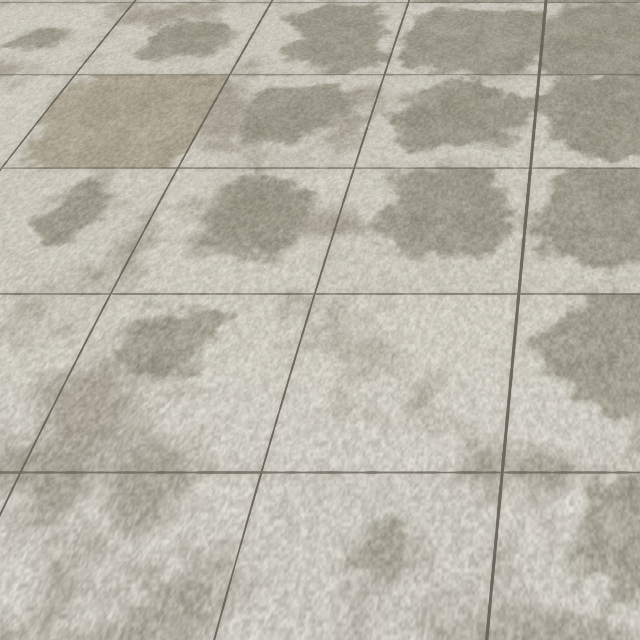
A three.js fragment shader for this texture:

```glsl
// Pale stone paving seen in perspective, with dark joints and damp stains.
// Canvas points are projected to slab coordinates (column, row); grain, stains
// and joints are then built per slab from value noise and distances.
varying vec2 vUv;

const vec3 STONE = vec3(0.795, 0.782, 0.740);
const vec3 STONE_NEAR = vec3(0.800, 0.788, 0.758);
const vec3 DAMP = vec3(0.600, 0.588, 0.528);
const vec3 DAMP_WARM = vec3(0.665, 0.635, 0.565);
const vec3 JOINT = vec3(0.400, 0.380, 0.335);

const float HORIZON = 1.8724;
const float ROW_STEP = 0.13007;
const float ROW_START = 0.62086;

float hash(vec2 p) {
  vec3 q = fract(vec3(p.xyx) * 0.1031);
  q += dot(q, q.yzx + 33.33);
  return fract((q.x + q.y) * q.z);
}

float noise(vec2 p) {
  vec2 i = floor(p), f = fract(p);
  f = f * f * (3.0 - 2.0 * f);
  return mix(mix(hash(i), hash(i + vec2(1.0, 0.0)), f.x),
             mix(hash(i + vec2(0.0, 1.0)), hash(i + 1.0), f.x), f.y);
}

float fbm(vec2 p) {
  float sum = 0.0, amp = 0.533;
  for (int i = 0; i < 4; i++) {
    sum += amp * noise(p);
    p = p * 2.07 + 19.3;
    amp *= 0.5;
  }
  return sum;
}

// Slab width on the canvas at a given distance below the top edge
float slabWidth(float down) {
  return 0.2137 + 0.2122 * down + 0.031 * down * (1.0 - down);
}

float sameSlab(vec2 id, vec2 target) {
  return 1.0 - step(0.5, distance(id, target));
}

// Stain half-size: grows toward the far right, with one dry and one soaked slab
float stainSize(vec2 id) {
  float size = 0.40 + 0.045 * id.y + 0.10 * id.x;
  size += 0.03 * (2.0 * mod(id.y, 2.0) - 1.0) - 0.18 * step(id.y, -0.5);
  size -= sameSlab(id, vec2(-1.0, 0.0));
  size += 0.07 * sameSlab(id, vec2(-2.0, 0.0));
  return mix(size, 0.56, sameSlab(id, vec2(-3.0, 2.0)));
}

// Ragged rounded blot inside one slab
float stain(vec2 p, vec2 id) {
  vec2 local = p - id;
  vec2 seed = p * 3.2 + id * 7.3;
  vec2 warp = vec2(fbm(seed), fbm(seed + 41.7)) - 0.5;
  vec2 center = vec2(0.40 + 0.22 * hash(id + 5.0), 0.70 - 0.07 * id.y);
  vec2 q = abs(local - center + warp * 0.42);
  float radius = pow(q.x * q.x * q.x + q.y * q.y * q.y + 0.00001, 0.3333);
  float edge = radius + 0.16 * (fbm(p * 13.0) - 0.5);
  float size = stainSize(id);
  return (1.0 - smoothstep(size - 0.05, size + 0.06, edge)) * step(0.0, size);
}

float joint(float dist, float halfWidth) {
  return 1.0 - smoothstep(halfWidth - 0.0009, halfWidth + 0.0011, dist);
}

void main() {
  // Perspective projection to slab units
  float down = 1.0 - vUv.y;
  float depth = HORIZON - vUv.y;
  float width = slabWidth(down);
  float col = (vUv.x - 0.8532 + 0.0927 * down) / width;
  float row = (1.0 / depth - ROW_START) / ROW_STEP;
  vec2 p = vec2(col, row);
  vec2 id = floor(p);

  // Dry stone with broad mottling and a tone per slab
  vec3 color = mix(STONE, STONE_NEAR, smoothstep(0.3, 0.9, down));
  color += 0.018 * (hash(id + 2.0) - 0.5);
  float mottle = fbm(p * 2.6 + 8.0);
  color -= vec3(0.9, 0.95, 1.05) * 0.16 * smoothstep(0.50, 0.78, mottle);

  // Damp stains, stronger in the distance
  float soaked = sameSlab(id, vec2(-3.0, 2.0));
  vec3 damp = mix(DAMP, DAMP_WARM, soaked) + 0.10 * (fbm(p * 9.0) - 0.5);
  float strength = mix(0.94, 0.74, smoothstep(0.35, 0.85, down));
  color = mix(color, damp, stain(p, id) * strength);

  // Mineral grain, coarse and fine
  float grain = noise(p * vec2(58.0, 36.0)) - 0.5;
  float fine = noise(p * vec2(105.0, 70.0) + 31.0) - 0.5;
  color += (grain * 0.10 + fine * 0.10) * mix(0.6, 1.1, down);

  // Joints: distances in canvas units, wavering in width and darkness
  vec2 gap = abs(fract(p + 0.5) - 0.5);
  float acrossDist = gap.x * width;
  float upDist = gap.y * ROW_STEP * depth * depth;
  float wide = 1.0 - step(0.5, abs(floor(col + 0.5)));
  float wear = noise(p * 24.0);
  float uprightHalf = mix(0.0015, 0.0024, wide) + 0.0006 * (wear - 0.5);
  float levelHalf = mix(0.0010, 0.0019, down) + 0.0010 * (wear - 0.5);
  float upright = joint(acrossDist, uprightHalf) * 0.92;
  float level = joint(upDist, levelHalf) * mix(0.55, 0.85, down);
  float grime = exp(-min(acrossDist, upDist) / 0.005) * 0.22 * wear;
  color = mix(color, JOINT, max(max(upright, level), grime));

  gl_FragColor = vec4(clamp(color, 0.0, 1.0), 1.0);
}
```
